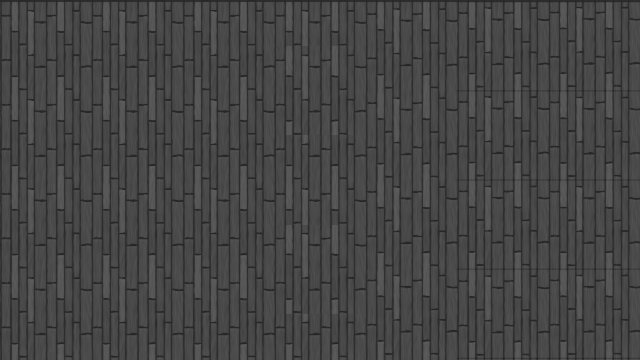
This texture is drawn by a Shadertoy shader. Its source:

```glsl
// Dark grey upright wooden planks with staggered joints, repeated in tiles.
#define TILES vec2(7.0, 4.04)
#define TOP_BORDER 0.006
#define PLANK_OFFSET 0.753
#define SEAM_HALF 0.015
#define JOINT_HALF 0.018
#define DRIFT 0.075
#define GRAIN 0.035
#define BASE_GREY 0.288
#define PALE_GREY 0.343
#define GAP_GREY 0.155

// Plank edges and joint heights in one half tile
const float EDGES[6] = float[6](0.0, 0.268, 0.488, 0.660, 0.842, 1.0);
const float JOINTS[5] = float[5](0.46, 0.31, 0.67, 0.96, 0.20);

float hash(vec2 p) {
    vec3 q = fract(p.xyx * vec3(0.1031, 0.1030, 0.0973));
    q += dot(q, q.yzx + 33.33);
    return fract((q.x + q.y) * q.z);
}

vec2 gradient(vec2 cell) {
    float angle = 6.2832 * hash(cell);
    return vec2(cos(angle), sin(angle));
}

float gradientNoise(vec2 p) {
    vec2 i = floor(p), f = p - i;
    vec2 w = f * f * f * (f * (f * 6.0 - 15.0) + 10.0);
    vec2 e = vec2(0.0, 1.0);
    float low = mix(dot(gradient(i), f), dot(gradient(i + e.yx), f - e.yx), w.x);
    float high = mix(dot(gradient(i + e), f - e), dot(gradient(i + 1.0), f - 1.0), w.x);
    return mix(low, high, w.y);
}

// Coverage of a line of given half width at a distance from its centre
float line(float dist, float halfWidth, float pixel) {
    return 1.0 - smoothstep(halfWidth - 0.5 * pixel, halfWidth + 0.5 * pixel, dist);
}

void mainImage(out vec4 fragColor, in vec2 fragCoord) {
    vec2 uv = fragCoord / iResolution.xy;
    float down = 1.0 - uv.y;
    vec2 pos = 2.0 * TILES * vec2(uv.x, down - 0.005);
    vec2 pixel = 2.0 * TILES / iResolution.xy;

    // Variation between tiles: a half step in one column, drift at the right
    float tile = floor(0.5 * pos.x);
    float flip = tile == 3.0 ? mod(floor(0.5 * (pos.y + 1.0)), 2.0) : 0.0;
    float block = floor(0.5 * pos.y);
    float drift = DRIFT * step(4.0, tile) * (0.5 + 0.5 * hash(vec2(tile, block)));
    float height = pos.y + flip + drift;

    // Find the plank
    float across = pos.x - PLANK_OFFSET;
    float halfTile = floor(across);
    across -= halfTile;
    int plank = 0;
    for (int i = 1; i < 5; i++) plank += across >= EDGES[i] ? 1 : 0;
    float row = floor(height - JOINTS[plank]);
    float along = height - JOINTS[plank] - row;
    float parity = mod(row, 2.0);
    float side = mod(halfTile, 2.0);
    float seed = float(plank) + 5.0 * side + 10.0 * parity;

    // Pale planks, then a slight tone change on the rest
    bool pale = (plank == 2 && parity == 1.0) || (plank == 4 && side == 1.0 && parity == 0.0);
    float grey = pale ? PALE_GREY : BASE_GREY + 0.018 * (hash(vec2(seed, 7.0)) - 0.5);

    // Fine upright grain and broader streaks
    vec2 local = vec2(across, along) + vec2(3.0, 5.0) * seed;
    float bend = 0.04 * gradientNoise(local * vec2(4.0, 3.0));
    float grain = gradientNoise(vec2(local.x + bend, local.y) * vec2(32.0, 3.5));
    grain += 0.7 * gradientNoise(vec2(local.x + bend, local.y) * vec2(13.0, 1.8) + 40.0);
    grey += GRAIN * grain;

    // Uneven plank edges with soft shading, a faint bevel and dark gaps
    float wobble = 0.012 * gradientNoise(vec2(seed * 3.1, along * 6.0));
    float sag = 0.025 * gradientNoise(vec2(across * 9.0, seed * 2.7));
    float edge = min(across - EDGES[plank], EDGES[plank + 1] - across) + wobble;
    float joint = min(along, 1.0 - along) + sag;
    float nearest = min(edge, joint);
    grey *= 1.0 - 0.13 * (1.0 - smoothstep(0.0, 0.055, nearest));
    grey += 0.016 * smoothstep(0.02, 0.04, along) * (1.0 - smoothstep(0.04, 0.09, along));
    float gap = max(0.75 * line(edge, SEAM_HALF, pixel.x), line(joint, JOINT_HALF, pixel.y));
    grey = mix(grey, GAP_GREY, gap);

    // Faint cuts between drifted tiles
    float cut = abs(pos.y - 2.0 * floor(0.5 * pos.y + 0.5));
    grey *= 1.0 - 0.25 * step(5.0, tile) * line(cut, 0.012, pixel.y);

    // Dark strip along the top
    grey = mix(grey, GAP_GREY, 0.85 * line(down, TOP_BORDER, 1.0 / iResolution.y));
    fragColor = vec4(vec3(grey), 1.0);
}
```
